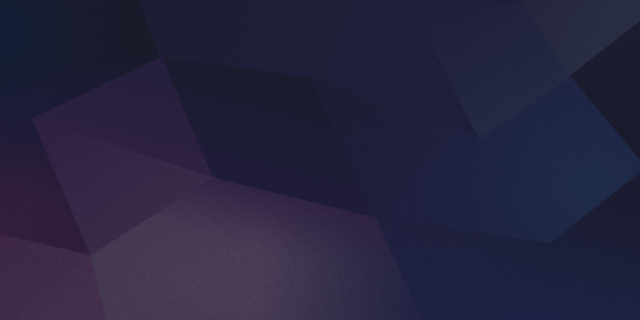
Reproduce this background procedurally as a WebGL 1 fragment shader.

```glsl
precision highp float;
// Dusky low-poly backdrop: large translucent-looking facets in navy, plum and mauve.
// Each facet is a convex quad filled with a linear gradient and painted in turn;
// soft glows and a fine grain finish the surface. The canvas spans 2 by 1 units.

uniform vec2 u_resolution;

float hash(vec2 cell) {
  return fract(sin(dot(cell, vec2(127.1, 311.7))) * 43758.5453);
}

// Signed distance to the line a-b, positive on its right side.
float rightOf(vec2 p, vec2 a, vec2 b) {
  vec2 e = b - a;
  return dot(p - a, vec2(e.y, -e.x)) / max(length(e), 0.0001);
}

// Coverage of a clockwise convex quad; repeat a corner for a triangle.
float quad(vec2 p, vec2 a, vec2 b, vec2 c, vec2 d, float soft) {
  float inside = min(min(rightOf(p, a, b), rightOf(p, b, c)),
                     min(rightOf(p, c, d), rightOf(p, d, a)));
  return clamp(inside / soft + 1.0, 0.0, 1.0);
}

// Linear gradient between two points.
vec3 ramp(vec2 p, vec2 a, vec2 b, vec3 from, vec3 to) {
  vec2 e = b - a;
  return mix(from, to, clamp(dot(p - a, e) / dot(e, e), 0.0, 1.0));
}

float glow(vec2 p, vec2 center, vec2 radius) {
  vec2 q = (p - center) / radius;
  return exp(-dot(q, q));
}

void main() {
  vec2 p = gl_FragCoord.xy / u_resolution * vec2(2.0, 1.0);
  float soft = 1.0 / u_resolution.y + 0.002;

  // Shared corners of the mesh
  vec2 crest = vec2(0.503, 0.820);
  vec2 west = vec2(0.104, 0.628);
  vec2 heart = vec2(0.664, 0.443);
  vec2 lowWest = vec2(0.286, 0.200);
  vec2 ridge = vec2(0.977, 0.753);
  vec2 saddle = vec2(1.172, 0.318);
  vec2 notch = vec2(1.497, 0.568);
  vec2 east = vec2(1.784, 0.763);
  vec2 lowEast = vec2(1.719, 0.237);
  vec2 rimHigh = vec2(2.0, 0.932);
  vec2 rimMid = vec2(2.0, 0.505);
  vec2 rimLow = vec2(2.0, 0.458);
  vec2 topWest = vec2(0.437, 1.0);
  vec2 topEast = vec2(1.628, 1.0);
  vec2 footWest = vec2(0.333, 0.0);
  vec2 footEast = vec2(1.315, 0.0);
  vec2 corner = vec2(2.0, 0.0);

  // Left side: near-black above, wine below, blue light in the corner
  vec3 night = vec3(0.095, 0.105, 0.165);
  vec3 wine = vec3(0.200, 0.120, 0.235);
  vec3 color = mix(night, vec3(0.115, 0.105, 0.215), smoothstep(0.85, 0.66, p.y));
  color = mix(color, wine, smoothstep(0.66, 0.32, p.y) * mix(1.0, 0.75, smoothstep(0.0, 0.25, p.x)));
  color = mix(color, vec3(0.075, 0.120, 0.225), 0.8 * glow(p, vec2(0.0, 0.9), vec2(0.2, 0.2)));

  // Upper band and the dark centre
  vec3 fill = ramp(p, topWest, notch, vec3(0.112, 0.118, 0.205), vec3(0.121, 0.120, 0.238));
  color = mix(color, fill, quad(p, crest, topWest, topEast, notch, soft));
  fill = ramp(p, vec2(0.85, 0.76), vec2(0.76, 0.40), vec3(0.102, 0.108, 0.178), vec3(0.122, 0.110, 0.230));
  color = mix(color, fill, quad(p, crest, ridge, saddle, heart, soft));

  // Indigo sheet on the right with a teal glow toward the rim
  fill = ramp(p, vec2(1.0, 0.7), vec2(1.3, 0.4), vec3(0.114, 0.112, 0.208), vec3(0.120, 0.120, 0.242));
  fill = mix(fill, vec3(0.118, 0.168, 0.285), glow(p, vec2(1.85, 0.42), vec2(0.36, 0.36)));
  float sheet = max(quad(p, ridge, notch, saddle, saddle, soft),
                max(quad(p, saddle, notch, east, lowEast, soft),
                    quad(p, east, rimMid, rimLow, lowEast, soft)));
  color = mix(color, fill, sheet);

  // Upper right facets
  fill = ramp(p, vec2(1.42, 0.95), vec2(1.6, 0.63), vec3(0.122, 0.124, 0.238), vec3(0.140, 0.160, 0.268));
  color = mix(color, fill, quad(p, vec2(1.328, 0.909), topEast, east, notch, soft));
  fill = ramp(p, topEast, vec2(1.85, 0.87), vec3(0.135, 0.145, 0.232), vec3(0.162, 0.178, 0.268));
  color = mix(color, fill, quad(p, topEast, vec2(2.0, 1.0), rimHigh, east, soft));
  fill = ramp(p, rimHigh, rimMid, vec3(0.110, 0.112, 0.178), vec3(0.097, 0.106, 0.172));
  color = mix(color, fill, quad(p, east, rimHigh, rimMid, rimMid, soft));

  // Lower right, brightening to blue at the foot
  fill = ramp(p, vec2(1.8, 0.42), vec2(1.7, 0.0), vec3(0.105, 0.108, 0.190), vec3(0.114, 0.136, 0.270));
  fill = mix(fill, vec3(0.120, 0.124, 0.245), 0.8 * smoothstep(1.7, 1.2, p.x));
  color = mix(color, fill, max(quad(p, saddle, lowEast, corner, footEast, soft),
                               quad(p, lowEast, rimLow, corner, corner, soft)));

  // Plum facets
  fill = ramp(p, vec2(0.35, 0.78), vec2(0.28, 0.48), vec3(0.150, 0.120, 0.240), vec3(0.192, 0.130, 0.268));
  color = mix(color, fill, quad(p, west, crest, heart, heart, soft));
  fill = ramp(p, west, vec2(0.35, 0.22), vec3(0.178, 0.123, 0.258), vec3(0.232, 0.170, 0.292));
  color = mix(color, fill, quad(p, west, heart, lowWest, lowWest, soft));
  fill = ramp(p, vec2(0.0, 0.27), vec2(0.2, 0.0), vec3(0.235, 0.150, 0.265), vec3(0.255, 0.180, 0.290));
  color = mix(color, fill, quad(p, vec2(0.0, 0.266), lowWest, footWest, vec2(0.0), soft));
  color += 0.006 * quad(p, lowWest, footWest, vec2(0.05, 0.0), vec2(0.05, 0.0), soft);

  // Mauve floor, fading to slate on the right and plum at its upper edge
  fill = ramp(p, vec2(0.82, 0.1), vec2(1.28, 0.06), vec3(0.268, 0.217, 0.315), vec3(0.138, 0.142, 0.265));
  float belowEdge = rightOf(p, heart, saddle);
  fill = mix(vec3(0.182, 0.125, 0.265), fill, smoothstep(-0.06, 0.20, belowEdge));
  fill += 0.022 * glow(p, vec2(0.72, 0.12), vec2(0.28, 0.18));
  color = mix(color, fill, max(quad(p, heart, saddle, footEast, footWest, soft),
                               quad(p, lowWest, heart, footWest, footWest, soft)));

  // Fine grain, stronger on the lighter facets
  float grain = hash(floor(p * 256.0)) - 0.5;
  color += grain * 0.08 * dot(color, vec3(0.333));
  gl_FragColor = vec4(color, 1.0);
}
```
